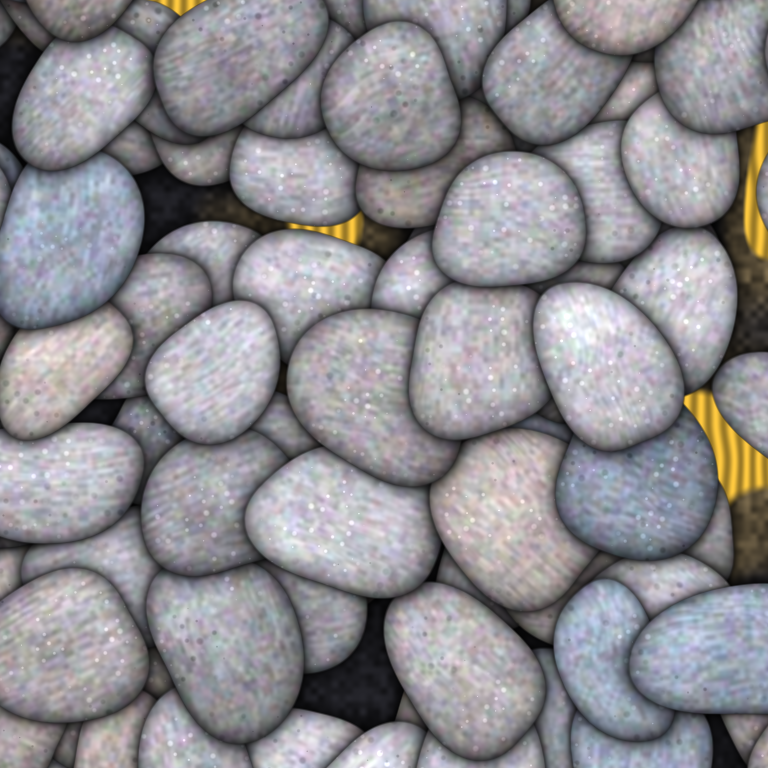
This texture is drawn by a WebGL 1 fragment shader. Its source:

```glsl
precision highp float;
uniform vec2 u_resolution;

const float CELLS = 5.5;           // pebble cells across the canvas
const float JITTER = 0.5;          // scatter inside a cell
const float EDGE = 0.0018;         // half width of the smoothed outline
const float SHADOW_WIDTH = 0.0095;
const float SHADOW_DEPTH = 0.72;
const float RIM_LIGHT = 0.42;      // brightness left at a pebble's rim
const float RIM_POWER = 8.0;       // higher is a flatter, sharper dome
const float GRAIN = 0.27;
const float CHROMA = 0.09;
const float SPECKLE = 0.17;
const vec2 LIGHT = vec2(-0.04, 0.12);
const vec3 GAP = vec3(0.12, 0.12, 0.14);
const vec3 EARTH = vec3(0.38, 0.33, 0.24);
const vec3 YELLOW = vec3(1.0, 0.79, 0.25);
const vec3 GREY = vec3(0.99, 0.985, 1.03);
const vec3 WARM = vec3(1.04, 0.985, 0.98);
const vec3 BLUE = vec3(0.93, 0.99, 1.10);

float hash(vec2 p) {
  return fract(sin(dot(p, vec2(127.1, 311.7))) * 43758.5453);
}

vec2 hash2(vec2 p) {
  return vec2(hash(p), hash(p + 37.3));
}

float noise(vec2 p) {
  vec2 i = floor(p), f = fract(p);
  f = f * f * (3.0 - 2.0 * f);
  return mix(mix(hash(i), hash(i + vec2(1.0, 0.0)), f.x),
             mix(hash(i + vec2(0.0, 1.0)), hash(i + 1.0), f.x), f.y);
}

mat2 rotation(float a) {
  float c = cos(a), s = sin(a);
  return mat2(c, -s, s, c);
}

// Normalised radius of a rounded, lopsided stone: 1.0 on the outline
float stoneRadius(vec2 q, float phase) {
  vec2 a = abs(q) + 1e-4;
  float r = pow(pow(a.x, 2.4) + pow(a.y, 2.4), 1.0 / 2.4);
  float angle = atan(q.y, q.x + 1e-5);
  return r * (1.0 + 0.07 * sin(2.0 * angle + phase)
                  + 0.06 * sin(3.0 * angle + phase * 2.7));
}

// Dots of varied size on a jittered grid
float speckles(vec2 p) {
  vec2 cell = floor(p);
  vec2 centre = 0.3 + 0.4 * hash2(cell);
  float size = 0.28 * hash(cell + 5.7);
  float dotMask = 1.0 - smoothstep(size * 0.4, size + 0.08, length(fract(p) - centre));
  return dotMask * step(0.6, hash(cell + 9.1));
}

// Mottled stone surface in local canvas units
vec3 stoneColour(vec2 p, vec2 id) {
  vec2 s = p + 3.0 * hash2(id + 2.2);
  float kind = hash(id + 4.4);
  vec3 tint = mix(GREY, WARM, smoothstep(0.45, 0.6, kind));
  tint = mix(tint, BLUE, smoothstep(0.85, 0.92, kind));
  float value = mix(0.62, 0.81, hash(id + 6.6));
  value += 0.14 * (noise(s * 18.0) - 0.5);
  float bend = noise(s * 14.0);
  float streaks = noise(s * vec2(60.0, 170.0) + bend * 5.0);
  float grit = noise(s * 145.0);
  value += GRAIN * (0.55 * grit + 0.45 * streaks - 0.5);
  value += SPECKLE * speckles(s * 65.0) * smoothstep(0.4, 0.7, noise(s * 13.0 + 8.0));
  value -= 0.8 * SPECKLE * speckles(s * 52.0 + 21.0) * smoothstep(0.5, 0.8, bend);
  vec3 flecks = vec3(noise(s * 80.0), noise(s * 80.0 + 40.0), noise(s * 80.0 + 90.0));
  return value * tint + CHROMA * (flecks - 0.5);
}

void main() {
  vec2 uv = gl_FragCoord.xy / min(u_resolution.x, u_resolution.y);

  // Dark ground with earthy patches
  float patchNoise = noise(uv * 7.0 + 3.0);
  vec3 colour = mix(GAP, EARTH, smoothstep(0.52, 0.72, patchNoise));
  colour *= 0.6 + 0.8 * noise(uv * 110.0);
  float bare = 1.0;

  // Three layers of pebbles, painted from the bottom up
  for (int layer = 0; layer < 3; layer++) {
    float level = float(layer);
    float size = 0.089 + 0.005 * level;
    float presence = 0.76 - 0.08 * level;
    vec2 grid = uv * CELLS + level * vec2(0.47, 0.31);
    for (int y = -1; y <= 1; y++) {
      for (int x = -1; x <= 1; x++) {
        vec2 cell = floor(grid) + vec2(float(x), float(y));
        vec2 id = cell + level * 19.0 + 11.0;
        if (hash(id + 1.1) > presence) continue;
        vec2 offset = (grid - cell - 0.5 - JITTER * (hash2(id) - 0.5)) / CELLS;
        vec2 local = rotation(6.2832 * hash(id + 3.3)) * offset;
        float stretch = mix(1.0, 1.22, hash(id + 7.7));
        float radius = size * mix(0.84, 1.14, hash(id + 8.8));
        float d = stoneRadius(local / (radius * vec2(stretch, 1.0 / stretch)),
                              6.2832 * hash(id + 5.5));
        float gap = (d - 1.0) * radius;

        // Contact shadow, then the lit dome
        colour *= 1.0 - SHADOW_DEPTH * exp(-max(gap, 0.0) / SHADOW_WIDTH);
        float mask = 1.0 - smoothstep(-EDGE, EDGE, gap);
        if (mask > 0.0) {
          float dome = 1.0 - pow(min(d, 1.0), RIM_POWER);
          float light = mix(RIM_LIGHT, 1.0, dome) + dot(offset / radius, LIGHT);
          colour = mix(colour, stoneColour(local, id) * light, mask);
          bare *= 1.0 - mask;
        }
      }
    }
  }

  // Ribbed yellow scraps showing in a few gaps
  float ribs = 0.8 + 0.2 * sin(uv.x * 330.0 + 3.0 * noise(uv * 20.0));
  float scrap = smoothstep(0.80, 0.84, patchNoise);
  colour = mix(colour, YELLOW * ribs, bare * scrap);

  gl_FragColor = vec4(clamp(colour, 0.0, 1.0), 1.0);
}
```
